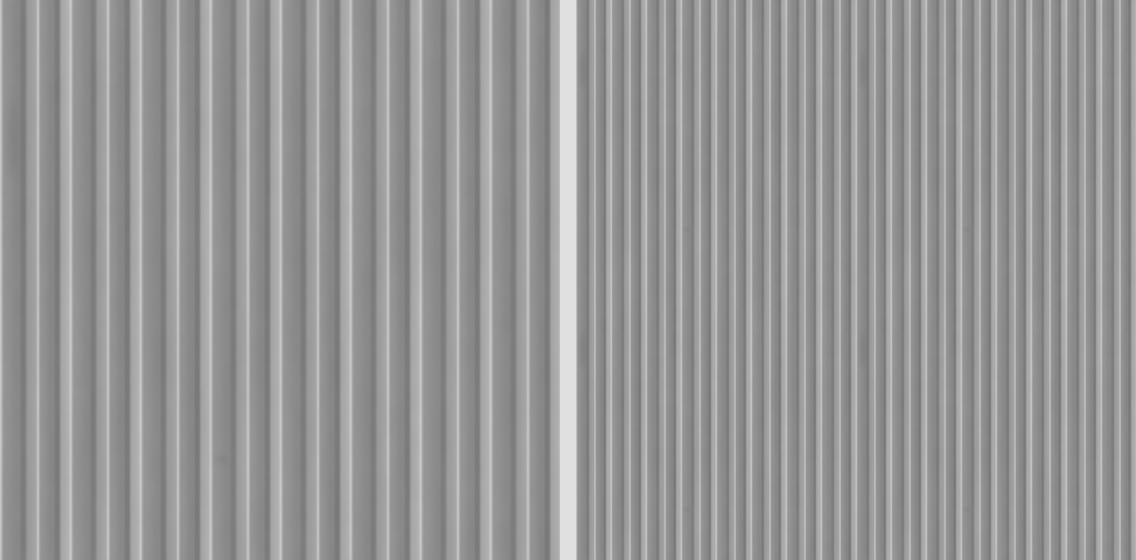
Left: one tile. Right: repeated 2 by 2.
Give the GLSL for this texture, as a three.js fragment shader.

```glsl
// Grey corrugated metal sheet: eight vertical repeats, each with two ribs of unequal width.
// A chain of soft steps shades the face, groove and ledge of each rib; bright crests,
// wrapping noise and two faint smudges finish the surface.

varying vec2 vUv;

float hash(vec2 p) {
  return fract(sin(dot(p, vec2(127.1, 311.7))) * 4375.85);
}

// Value noise that wraps after "cells" cells in each direction.
float tileNoise(vec2 uv, vec2 cells) {
  vec2 p = uv * cells;
  vec2 i = floor(p);
  vec2 f = fract(p);
  f = f * f * (3.0 - 2.0 * f);
  vec2 a = mod(i, cells);
  vec2 b = mod(i + 1.0, cells);
  return mix(mix(hash(a), hash(vec2(b.x, a.y)), f.x),
             mix(hash(vec2(a.x, b.y)), hash(b), f.x), f.y);
}

// Moves the shade to a new level around a position in the repeat.
float level(float shade, float target, float p, float at, float soft) {
  return mix(shade, target, smoothstep(at - soft, at + soft, p));
}

// Narrow highlight, measured across the repeat boundary.
float crest(float p, float at) {
  float d = fract(p - at + 0.5) - 0.5;
  return exp(-d * d / 0.0004);
}

// Soft round stain, measured across the canvas edges.
float smudge(vec2 uv, vec2 center, vec2 size) {
  vec2 d = (fract(uv - center + 0.5) - 0.5) / size;
  return exp(-dot(d, d));
}

float corrugation(float p) {
  // Wide rib: face, groove, ledge
  float shade = 0.68;
  shade = level(shade, 0.58, p, 0.03, 0.03);
  shade = level(shade, 0.535, p, 0.15, 0.10);
  shade = level(shade, 0.487, p, 0.285, 0.025);
  shade = level(shade, 0.605, p, 0.367, 0.030);
  shade = level(shade, 0.64, p, 0.45, 0.060);
  // Narrow rib: face, groove, brighter ledge
  shade = level(shade, 0.575, p, 0.562, 0.028);
  shade = level(shade, 0.53, p, 0.66, 0.070);
  shade = level(shade, 0.48, p, 0.773, 0.022);
  shade = level(shade, 0.65, p, 0.852, 0.028);
  shade = level(shade, 0.68, p, 0.92, 0.040);
  // Crests
  return shade + 0.10 * crest(p, 0.0) + 0.13 * crest(p, 0.535);
}

void main() {
  float shade = corrugation(fract(vUv.x * 8.0 - 0.008));

  // Uneven tone along the ribs and a very fine grain
  shade += 0.014 * (tileNoise(vUv, vec2(16.0, 5.0)) - 0.5);
  shade += 0.010 * (tileNoise(vUv, vec2(64.0, 24.0)) - 0.5);
  shade += 0.006 * (tileNoise(vUv, vec2(180.0, 90.0)) - 0.5);

  // Faint stains
  shade -= 0.035 * smudge(vUv, vec2(0.022, 0.76), vec2(0.016, 0.06));
  shade -= 0.025 * smudge(vUv, vec2(0.395, 0.18), vec2(0.012, 0.010));

  gl_FragColor = vec4(vec3(shade), 1.0);
}
```
